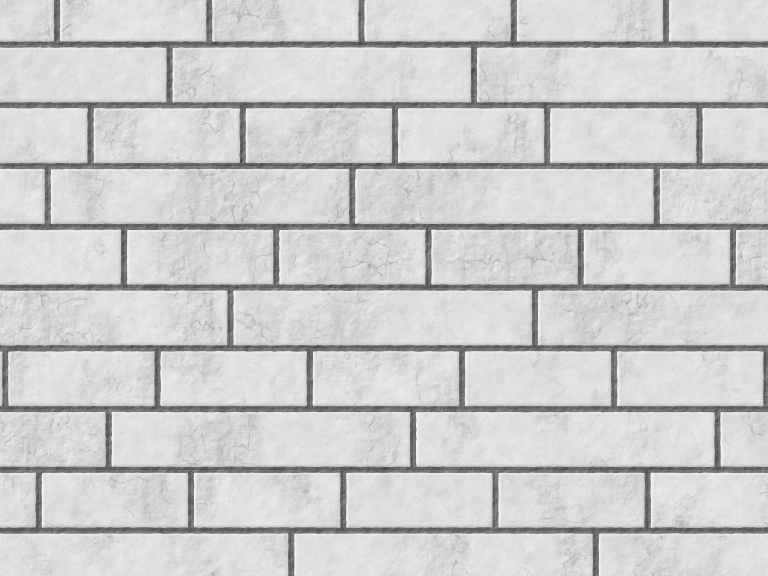
Give the GLSL for this texture, as a Shadertoy shader.

```glsl
// Pale plastered brick wall: rows of short bricks alternate with rows of long ones,
// each row shifted by a fixed step. Faces have lit bevels, hairline cracks and grime;
// the joints are dark, rough mortar. Lengths are fractions of the canvas height.

const float ROW_HEIGHT = 0.10547;
const float FIRST_JOINT = 0.0773;   // distance of the first joint from the top
const float SHORT_BRICK = 0.2643;
const float JOINT = 0.0106;
const float BEVEL = 0.0065;
const vec2 LIGHT_STEP = vec2(-0.0017, 0.0017);

float hash(vec2 p) {
    return fract(sin(dot(p, vec2(127.1, 311.7))) * 43758.5453);
}

float noise(vec2 p) {
    vec2 i = floor(p), f = fract(p);
    f = f * f * (3.0 - 2.0 * f);
    return mix(mix(hash(i), hash(i + vec2(1, 0)), f.x),
               mix(hash(i + vec2(0, 1)), hash(i + vec2(1, 1)), f.x), f.y);
}

float fbm(vec2 p) {
    float sum = 0.0, amplitude = 0.5;
    for (int i = 0; i < 4; i++) {
        sum += amplitude * noise(p);
        p = p * 2.03 + 17.3;
        amplitude *= 0.5;
    }
    return sum / 0.9375;
}

// Slope of a noise relief towards the light at the upper left
float relief(vec2 p, float scale) {
    return fbm(p * scale) - fbm((p + LIGHT_STEP) * scale);
}

// Position from the brick centre (xy) and brick half size (zw); also gives the brick id
vec4 brickCell(vec2 p, out vec2 id) {
    float rows = (1.0 - p.y - FIRST_JOINT) / ROW_HEIGHT + 1.0;
    float row = floor(rows);
    float isLong = mod(row, 2.0);
    float pair = floor(row * 0.5);
    float width = SHORT_BRICK * (1.0 + isLong);
    float shift = mix(0.099, 0.2943, isLong) + pair * width * mix(0.22, 0.6, isLong);
    float column = (p.x - shift) / width;
    id = vec2(floor(column), row);
    vec2 size = vec2(width, ROW_HEIGHT);
    return vec4((vec2(fract(column), 1.0 - fract(rows)) - 0.5) * size, 0.5 * (size - JOINT));
}

float boxDistance(vec2 p, vec2 halfSize, float radius) {
    vec2 d = abs(p) - halfSize + radius;
    return length(max(d, 0.0)) + min(max(d.x, d.y), 0.0) - radius;
}

// Fades from 1 at an edge to 0 at the given distance inside it
float rim(float inside, float width) {
    return 1.0 - smoothstep(0.0, width, inside);
}

// Plaster tone with cloudy stains, flaking and broken cracks
float plaster(vec2 p, vec2 id) {
    float seed = hash(id + 5.7);
    vec2 q = p + 3.0 * vec2(seed, hash(id + 23.1));
    float worn = smoothstep(0.42, 0.72, fbm(q * vec2(13.0, 7.0)) + 0.12 * (seed - 0.5));
    float streak = smoothstep(0.45, 0.8, fbm(q * vec2(75.0, 11.0) + 9.0));
    float mottled = fbm(q * 48.0);
    float crackLine = 1.0 - smoothstep(0.0, 0.035, abs(fbm(q * vec2(25.0, 19.0) + 31.0) - 0.5));
    float crack = crackLine * smoothstep(0.4, 0.65, mottled) * (0.2 + 0.8 * worn);
    float pits = smoothstep(0.73, 0.9, noise(q * 170.0)) * (0.3 + 0.7 * worn);

    float tone = 0.88 + 0.016 * (seed - 0.5) + 0.07 * (mottled - 0.5);
    tone -= 0.035 * worn + 0.045 * streak * worn;
    tone -= 0.13 * crack + 0.05 * pits;
    return tone + relief(q, 62.0) * (0.12 + 0.26 * worn);
}

// Lit left and top bevels, shaded right and bottom bevels
float bevelled(float tone, vec2 q, vec2 halfSize) {
    vec2 low = q + halfSize, high = halfSize - q;
    tone = mix(tone, 0.74, 0.7 * rim(low.y, BEVEL));
    tone = mix(tone, 0.76, 0.6 * rim(high.x, BEVEL));
    tone = mix(tone, 0.95, 0.65 * rim(high.y, BEVEL * 0.8));
    return mix(tone, 0.98, 0.85 * rim(low.x, BEVEL * 0.9));
}

// Rough mortar, darker where the brick above or to the left shades it
float mortar(vec2 p, vec2 q, vec2 halfSize) {
    float shade = max(smoothstep(0.0, 0.002, -q.y - halfSize.y),
                      smoothstep(0.0, 0.002, q.x - halfSize.x));
    float tone = mix(0.46, 0.385, shade) + 0.12 * (fbm(p * 70.0) - 0.5);
    return clamp(tone + 0.4 * relief(p, 95.0), 0.25, 0.62);
}

void mainImage(out vec4 fragColor, in vec2 fragCoord) {
    vec2 p = fragCoord / iResolution.y;
    float pixel = 1.0 / iResolution.y;

    vec2 id;
    vec4 cell = brickCell(p, id);
    float roughness = 0.0012 * (noise(p * 130.0) - 0.5);
    float edge = boxDistance(cell.xy, cell.zw, 0.002) + roughness;

    float face = bevelled(plaster(p, id), cell.xy, cell.zw);
    float joint = mortar(p, cell.xy, cell.zw);
    float tone = mix(face, joint, smoothstep(-0.6 * pixel, 0.6 * pixel, edge));
    fragColor = vec4(vec3(clamp(tone, 0.0, 1.0)), 1.0);
}
```
